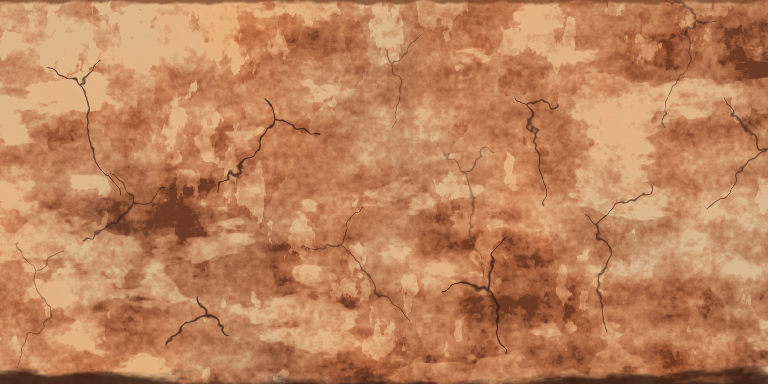
Give the GLSL for this texture, as a Shadertoy shader.

```glsl
// Weathered terracotta plaster wall with peeling flakes, stains and branching cracks.

const vec3 SOOT   = vec3(0.20, 0.10, 0.07);
const vec3 UMBER  = vec3(0.43, 0.23, 0.14);
const vec3 RUST   = vec3(0.62, 0.36, 0.23);
const vec3 CLAY   = vec3(0.71, 0.45, 0.30);
const vec3 TERRA  = vec3(0.77, 0.52, 0.36);
const vec3 SAND   = vec3(0.82, 0.60, 0.43);
const vec3 CREAM  = vec3(0.88, 0.71, 0.53);

const float BROAD_GAIN  = 0.42;   // large cloudy patches
const float STREAK_GAIN = 0.42;   // horizontal trowel marks
const float MOTTLE_GAIN = 0.30;   // blotches
const float GRAIN_GAIN  = 0.24;   // fine grit
const float PEEL_GAIN   = 1.25;   // pale exposed plaster
const float SCAR_GAIN   = 0.80;   // red-brown flakes
const float STAIN_GAIN  = 1.10;   // soft dark stains
const float TONE_BIAS   = -0.12;
const int   CRACKS      = 13;
const float CRACK_WIDTH = 0.0034;
const float CRACK_WARP  = 0.018;

float hash(vec2 p) {
    vec3 q = fract(p.xyx * 0.1031);
    q += dot(q, q.yzx + 33.33);
    return fract((q.x + q.y) * q.z);
}

float valueNoise(vec2 p) {
    vec2 i = floor(p), f = fract(p);
    f = f * f * (3.0 - 2.0 * f);
    return mix(mix(hash(i), hash(i + vec2(1, 0)), f.x),
               mix(hash(i + vec2(0, 1)), hash(i + vec2(1, 1)), f.x), f.y);
}

// Layered noise, centred on zero with a spread of about one.
float fbm(vec2 p) {
    float sum = 0.0, amp = 4.2;
    for (int i = 0; i < 5; i++) {
        sum += amp * (valueNoise(p + 40.0) - 0.5);
        p = mat2(1.6, 1.2, -1.2, 1.6) * p + 17.3;
        amp *= 0.55;
    }
    return sum;
}

// Trowel marks keep their direction, so the octaves are not rotated.
float streaks(vec2 p) {
    float sum = 0.0, amp = 4.2;
    for (int i = 0; i < 5; i++) {
        sum += amp * (valueNoise(p + 60.0) - 0.5);
        p = p * 2.03 + 11.7;
        amp *= 0.55;
    }
    return sum;
}

float bump(float x, float centre, float radius) {
    float d = (x - centre) / radius;
    return exp(-d * d);
}

// Wall colour for a tone, from deep umber to pale cream.
vec3 palette(float tone) {
    vec3 c = mix(UMBER, RUST, smoothstep(-2.4, -1.34, tone));
    c = mix(c, CLAY,  clamp((tone + 1.34) / 0.79, 0.0, 1.0));
    c = mix(c, TERRA, clamp((tone + 0.55) / 0.68, 0.0, 1.0));
    c = mix(c, SAND,  clamp((tone - 0.13) / 0.69, 0.0, 1.0));
    return mix(c, CREAM, clamp((tone - 0.82) / 0.85, 0.0, 1.0));
}

// Three tapering arms around scattered nodes: x is the line, y its soft shade.
vec2 cracks(vec2 p, float pixel) {
    float breaks = 0.45 + 0.9 * valueNoise(p * 34.0);
    p += CRACK_WARP * vec2(fbm(p * 6.0), fbm(p * 6.0 + 70.0));
    vec2 result = vec2(0.0);
    for (int i = 0; i < CRACKS; i++) {
        float k = float(i);
        vec2 node = vec2(2.0 * (k + hash(vec2(k, 3.0))) / float(CRACKS),
                         0.12 + 0.8 * fract(k * 0.618 + 0.2));
        float strength = mix(0.35, 1.0, hash(vec2(k, 8.0)));
        float turn = -1.57 + 1.3 * (hash(vec2(k, 5.0)) - 0.5);
        for (int j = 0; j < 3; j++) {
            float h = hash(vec2(k, 20.0 + float(j)));
            float angle = turn + 2.1 * float(j) + 0.7 * (h - 0.5);
            float len = j == 0 ? mix(0.12, 0.30, h) : mix(0.04, 0.16, h);
            vec2 dir = vec2(cos(angle), sin(angle));
            float t = clamp(dot(p - node, dir) / len, 0.0, 1.0);
            float d = length(p - node - dir * t * len);
            float width = CRACK_WIDTH * strength * breaks * (1.0 - 0.8 * t);
            float line = 1.0 - smoothstep(0.0, width + pixel, d);
            float shade = exp(-d * 100.0) * (1.0 - t);
            result = max(result, strength * vec2(line, shade));
        }
    }
    return result;
}

void mainImage(out vec4 fragColor, in vec2 fragCoord) {
    vec2 p = fragCoord / iResolution.y;
    float pixel = 1.0 / iResolution.y;

    // Base plaster
    float broad = fbm(p * 2.6);
    float streak = streaks(p * vec2(5.0, 17.0));
    float mottle = fbm(p * 20.0 + 5.0);
    float tone = TONE_BIAS + BROAD_GAIN * broad + STREAK_GAIN * streak
               + MOTTLE_GAIN * mottle + GRAIN_GAIN * fbm(p * 85.0);

    // Pale peeling: ragged low band, a side strip and vertical flakes at the top
    float low = bump(p.y, 0.18, 0.13), strip = bump(p.x, 1.6, 0.12) * bump(p.y, 0.5, 0.3);
    float ragged = fbm(p * vec2(5.0, 8.0) + 9.0) + 0.35 * streak + 0.9 * low + 0.8 * strip;
    float peel = smoothstep(1.05, 1.5, ragged);
    float drips = streaks(p * vec2(15.0, 8.0) + 31.0) + 0.25 * mottle;
    drips += 1.1 * smoothstep(0.72, 1.0, p.y) - 0.5;
    peel = max(peel, smoothstep(1.0, 1.3, drips));
    tone += PEEL_GAIN * peel;

    // Red-brown scars and soft stains
    float scarNoise = fbm(p * vec2(12.0, 9.0) + 52.0) + 0.3 * mottle;
    float scar = smoothstep(1.2, 1.55, scarNoise) * (1.0 - 0.6 * peel);
    float stain = smoothstep(1.0, 2.3, fbm(p * vec2(4.5, 5.5) + 83.0));
    tone -= SCAR_GAIN * scar + STAIN_GAIN * stain;

    // Cracks and warm or cool drift
    vec2 crack = cracks(p, pixel);
    vec3 color = palette(tone - 0.8 * crack.y);
    color *= 1.0 + vec3(0.012, -0.008, -0.03) * (fbm(p * 3.0 + 25.0) + scar);
    color = mix(color, SOOT, 0.8 * crack.x);

    // Sooty foot and thin shaded top edge
    float foot = 0.016 + 0.009 * fbm(p * vec2(6.0, 20.0)) + 0.012 * sin(p.x * 3.6 + 0.8);
    color = mix(color, SOOT, 0.85 * (1.0 - smoothstep(foot - 0.014, foot + 0.014, p.y)));
    color = mix(color, UMBER, 0.7 * smoothstep(0.988, 1.0, p.y + 0.003 * mottle));

    fragColor = vec4(color, 1.0);
}
```
